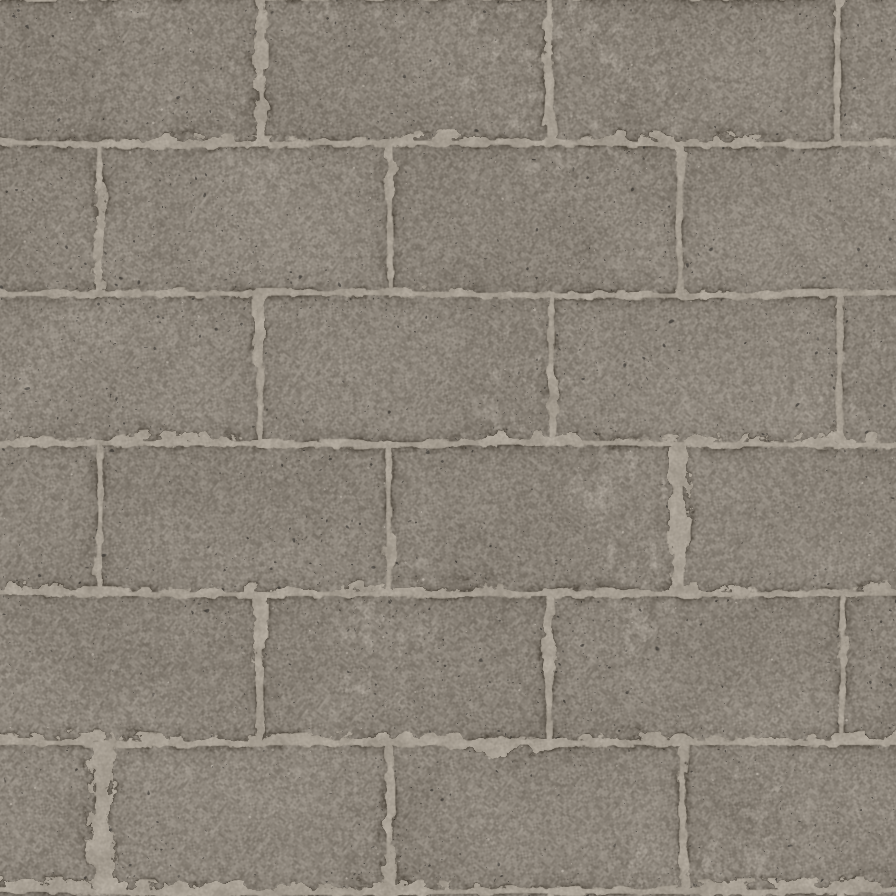
This texture is drawn by a three.js fragment shader. Its source:

```glsl
// Grey concrete block wall: six courses in running bond with pale, ragged mortar.
// Signed distances to the bed and head joints, crumbled by value noise, split
// mortar from block; hashed cells scatter the pores and noise gives the grain.
varying vec2 vUv;

float hash(vec2 p) {
  vec3 q = fract(p.xyx * 0.1031);
  q += dot(q, q.yzx + 33.33);
  return fract((q.x + q.y) * q.z);
}

float noise(vec2 p) {
  vec2 i = floor(p), f = fract(p);
  f = f * f * (3.0 - 2.0 * f);
  return mix(mix(hash(i), hash(i + vec2(1.0, 0.0)), f.x),
             mix(hash(i + vec2(0.0, 1.0)), hash(i + 1.0), f.x), f.y);
}

// Octaves are turned so that the lattice does not show
float fbm(vec2 p) {
  float sum = 0.0, amp = 0.533;
  for (int i = 0; i < 4; i++) {
    sum += amp * noise(p);
    p = mat2(1.6, 1.2, -1.2, 1.6) * p + 17.3;
    amp *= 0.5;
  }
  return sum;
}

// One jittered speck in some of the grid cells
float specks(vec2 p, float chance) {
  vec2 cell = floor(p);
  vec2 centre = 0.3 + 0.4 * vec2(hash(cell + 11.0), hash(cell + 47.0));
  float radius = mix(0.1, 0.28, hash(cell + 83.0));
  float spot = 1.0 - smoothstep(radius * 0.3, radius, length(fract(p) - centre));
  return spot * step(hash(cell + 5.0), chance);
}

// Horizontal joints: crisp underside, crumbly top with squeezed-out lumps
float bedJoint(vec2 uv, float y) {
  float line = floor(y * 6.0 + 0.5);
  float dy = y - line / 6.0 + 0.005 * (noise(vec2(uv.x * 5.0, line * 7.0)) - 0.5);
  float crumbs = smoothstep(0.3, 0.7, fbm(uv * vec2(75.0, 95.0) + 31.0));
  float lump = smoothstep(0.35, 0.8, noise(vec2(uv.x * 10.0, line * 5.0 + 2.0)));
  float above = 0.002 + 0.004 * crumbs + 0.009 * lump * crumbs;
  float below = 0.003 + 0.003 * smoothstep(0.35, 0.7, fbm(uv * 85.0 + 9.0));
  float smear = (uv.x - 0.56) / 0.05;
  below += 0.015 * exp(-smear * smear) * crumbs * step(abs(line - 1.0), 0.5);
  return max(dy - above, -dy - below);
}

// Vertical joints: straight core with flaking sides; a few are smeared wide
float headJoint(vec2 uv, float row, float column, float dx) {
  float wide = (1.0 - mod(row, 2.0)) * step(abs(column - row), 0.5);
  float seed = row * 13.0 + column * 5.0;
  dx += 0.006 * (hash(vec2(row, column) + 3.0) - 0.5);
  dx += 0.003 * (noise(vec2(uv.y * 16.0, seed)) - 0.5);
  float flakes = smoothstep(0.3, 0.7, fbm(uv * vec2(100.0, 75.0) + 71.0));
  float swell = smoothstep(0.4, 0.8, noise(vec2(uv.y * 18.0, seed + 2.0)));
  return abs(dx) - 0.0025 - (0.002 + 0.005 * swell) * flakes
         - wide * (0.003 + 0.006 * flakes);
}

void main() {
  vec2 uv = vUv;

  // Courses and block columns
  float y = uv.y - 0.0055;
  float row = floor(y * 6.0);
  float across = (uv.x - mix(0.113, 0.291, mod(row, 2.0))) / 0.323;
  float column = floor(across + 0.5);
  vec2 block = vec2(floor(across), row) + 20.0;

  float bed = bedJoint(uv, y);
  float head = headJoint(uv, row, column, (across - column) * 0.323);
  float d = min(bed, head);
  float mortarMask = 1.0 - smoothstep(-0.001, 0.001, d);
  float outside = max(d, 0.0);

  vec2 turned = mat2(0.8, 0.6, -0.6, 0.8) * uv;
  float fineGrain = noise(turned * 420.0 + 200.0) - 0.5;
  float coarseGrain = noise(turned.yx * 240.0 + 340.0) - 0.5;
  float cloud = fbm(uv * 11.0) - 0.5;

  // Block face: tint, grain and grime gathered at the edges
  vec3 blockColor = vec3(0.540, 0.511, 0.471);
  blockColor += 0.02 * (hash(block) - 0.5) + 0.07 * cloud;
  blockColor += 0.12 * fineGrain + 0.06 * coarseGrain;
  blockColor -= 0.03 * exp(-outside * 90.0);
  float chipped = smoothstep(0.35, 0.65, fbm(uv * 55.0 + 5.0));
  blockColor -= 0.2 * exp(-outside * 400.0) * chipped;

  // Pale scuffs and mortar crumbs
  float scuff = smoothstep(0.58, 0.72, fbm(uv * vec2(85.0, 65.0) + 90.0));
  scuff *= smoothstep(0.5, 0.8, noise(uv * 7.0 + 25.0));
  blockColor += 0.06 * scuff + 0.12 * specks(uv * 120.0 + 60.0, 0.01);

  // Dark pores, bent out of round, denser in clusters and near the joints
  vec2 bent = turned + 0.004 * vec2(noise(uv * 150.0), noise(uv * 150.0 + 77.0));
  float cluster = smoothstep(0.45, 0.85, noise(uv * 9.0 + 53.0));
  cluster += 0.8 * exp(-outside * 70.0);
  float pores = specks(bent * 100.0 + 100.0, 0.01 + 0.05 * cluster);
  pores = max(pores, 0.7 * specks(bent * 160.0 + 207.0, 0.02 + 0.07 * cluster));
  blockColor *= 1.0 - 0.4 * pores;

  // Mortar: paler, smoother, dull and pitted towards its edges
  vec3 mortarColor = vec3(0.655, 0.624, 0.578);
  mortarColor += 0.13 * (fbm(uv * 70.0 + 19.0) - 0.5) + 0.06 * fineGrain;
  mortarColor -= 0.04 * smoothstep(-0.002, 0.0, d);

  gl_FragColor = vec4(mix(blockColor, mortarColor, mortarMask), 1.0);
}
```
